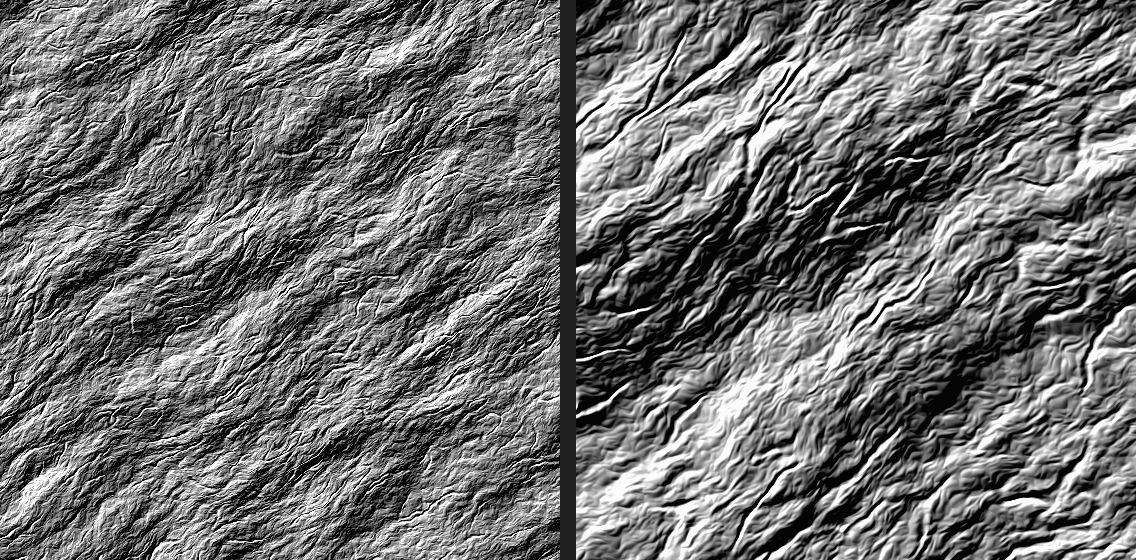
Left, the full canvas; right, a detail of the centre.
Reproduce this texture procedurally as a three.js fragment shader.

```glsl
// Weathered grey rock with a slanting grain, lit from the upper left.
// A height field of stretched, warped gradient noise and thin cracks is
// embossed by taking its slope toward the light.

varying vec2 vUv;

// Unit gradient of random direction for a lattice point
vec2 latticeGradient(vec2 cell) {
  vec3 h = fract(vec3(cell.xyx) * vec3(0.1031, 0.1030, 0.0973));
  h += dot(h, h.yzx + 33.33);
  float angle = 6.2832 * fract((h.x + h.y) * h.z);
  return vec2(cos(angle), sin(angle));
}

float gradientNoise(vec2 p) {
  vec2 i = floor(p);
  vec2 f = p - i;
  vec2 u = f * f * f * (f * (f * 6.0 - 15.0) + 10.0);
  float a = dot(latticeGradient(i), f);
  float b = dot(latticeGradient(i + vec2(1.0, 0.0)), f - vec2(1.0, 0.0));
  float c = dot(latticeGradient(i + vec2(0.0, 1.0)), f - vec2(0.0, 1.0));
  float d = dot(latticeGradient(i + 1.0), f - 1.0);
  return mix(mix(a, b, u.x), mix(c, d, u.x), u.y);
}

// Narrow groove along the zero line of a noise, broken into short patches
float crack(vec2 grain, float frequency, float width) {
  vec2 q = grain * frequency * vec2(0.42, 1.0) + frequency * 3.7;
  float groove = 1.0 - smoothstep(0.0, width, abs(gradientNoise(q)));
  float patches = smoothstep(0.0, 0.25, gradientNoise(grain * vec2(12.0, 21.0) + frequency));
  return groove * patches;
}

float rockHeight(vec2 p) {
  // x runs along the grain, y across it
  vec2 grain = mat2(0.82, -0.57, 0.57, 0.82) * p + 4.0;

  // Bend the grain gently, then make it jagged
  grain.y += 0.05 * gradientNoise(grain * 3.6);
  grain.y += 0.008 * gradientNoise(grain * 18.0 + 5.3);
  grain += 0.0035 * vec2(gradientNoise(grain * 70.0), gradientNoise(grain * 65.0 + 9.1));
  grain.y += 0.0012 * gradientNoise(grain * 170.0 + 2.6);

  // Broad lumps
  float height = 0.23 / 10.0 * gradientNoise(grain * vec2(5.2, 10.0));

  // Creased folds down to fine grain, steeper as they get finer
  float frequency = 18.0;
  float steepness = 0.16;
  for (int i = 0; i < 5; i++) {
    float n = gradientNoise(grain * frequency * vec2(0.5, 1.0) + frequency * 1.37);
    height += steepness / frequency * sqrt(n * n + 0.0003);
    frequency *= 1.95;
    steepness += 0.033;
  }

  // Cracks
  height -= 0.0024 * crack(grain, 15.0, 0.04);
  height -= 0.0019 * crack(grain, 34.0, 0.08);
  return height;
}

void main() {
  vec2 toLight = vec2(-0.66, 0.75);
  float span = 0.0014;
  vec2 tap = 0.5 * span * toLight;
  float slope = (rockHeight(vUv - tap) - rockHeight(vUv + tap)) / span;

  // Shadows fall off faster than highlights rise
  slope *= slope < 0.0 ? 1.2 : 1.0;
  float grey = clamp(0.43 + slope, 0.015, 0.985);
  gl_FragColor = vec4(vec3(grey), 1.0);
}
```
